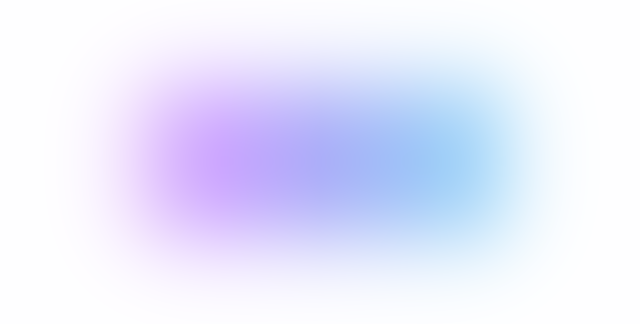
Write a WebGL 2 fragment shader that draws this background.

```glsl
#version 300 es
precision highp float;
// A soft horizontal glow on white, running from violet through periwinkle to sky blue.
// A rectangle blurred by a Gaussian (closed form, by erf) gives the coverage;
// a multi-stop gradient along x gives the tint.

uniform vec2 u_resolution;
out vec4 fragColor;

// Lengths are in canvas heights; gradient stops are in canvas widths.
const vec2 BOX_CENTER = vec2(-0.002, 0.002);  // offset from the canvas center
const vec2 BOX_HALF = vec2(0.564, 0.236);
const float BLUR = 0.128;                     // standard deviation of the blur

const vec3 PAPER = vec3(0.998, 0.998, 1.0);
const int STOPS = 5;
const float STOP_X[STOPS] = float[](0.20, 0.345, 0.50, 0.69, 0.79);
const vec3 STOP_COLOR[STOPS] = vec3[](
    vec3(0.85, 0.67, 0.99),   // orchid
    vec3(0.78, 0.62, 1.00),   // violet
    vec3(0.65, 0.66, 0.973),  // periwinkle
    vec3(0.57, 0.78, 0.966),  // blue
    vec3(0.53, 0.80, 0.97));  // sky

// Smooth approximation of the error function.
vec2 erfApprox(vec2 x) {
    return tanh(x * (1.1284 + 0.1009 * x * x));
}

// Coverage of a box centered on the origin after a Gaussian blur.
float blurredBox(vec2 p, vec2 halfSize, float sigma) {
    float scale = 1.0 / (sigma * sqrt(2.0));
    vec2 cover = 0.5 * (erfApprox((p + halfSize) * scale) - erfApprox((p - halfSize) * scale));
    return cover.x * cover.y;
}

// Piecewise gradient through the color stops.
vec3 tintAt(float x) {
    vec3 color = STOP_COLOR[0];
    for (int i = 1; i < STOPS; i++) {
        float t = clamp((x - STOP_X[i - 1]) / (STOP_X[i] - STOP_X[i - 1]), 0.0, 1.0);
        color = mix(color, STOP_COLOR[i], t);
    }
    return color;
}

void main() {
    vec2 uv = gl_FragCoord.xy / u_resolution;
    vec2 p = (gl_FragCoord.xy - 0.5 * u_resolution) / u_resolution.y - BOX_CENTER;
    float glow = blurredBox(p, BOX_HALF, BLUR);
    fragColor = vec4(mix(PAPER, tintAt(uv.x), glow), 1.0);
}
```
